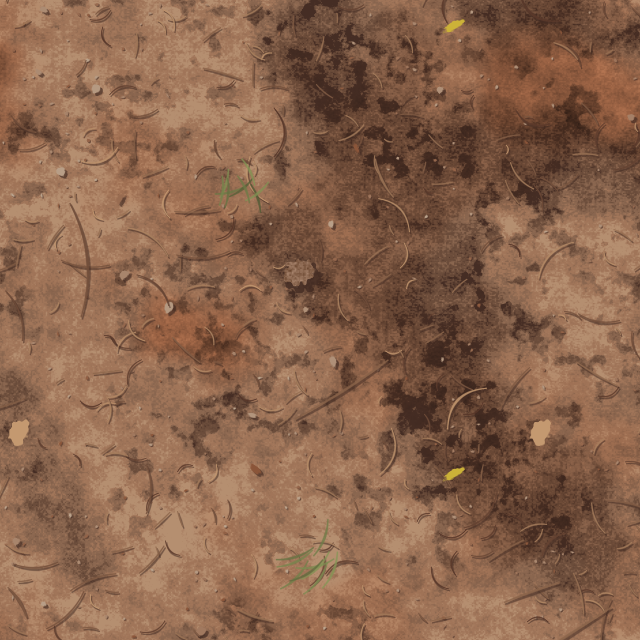
Write a WebGL 1 fragment shader that draws this texture.

```glsl
precision highp float;
// Dry sandy soil with charred bands, rusty clay patches, twigs, pebbles and grass.
uniform vec2 u_resolution;

const vec3 CHAR = vec3(0.27, 0.175, 0.14);
const vec3 UMBER = vec3(0.42, 0.30, 0.23);
const vec3 DUST = vec3(0.54, 0.40, 0.31);
const vec3 SAND = vec3(0.63, 0.46, 0.35);
const vec3 PALE = vec3(0.71, 0.56, 0.44);
const vec3 RUST = vec3(0.54, 0.33, 0.22);
const vec3 STRAW = vec3(0.77, 0.60, 0.44);
const vec3 BARK = vec3(0.33, 0.20, 0.15);
const vec3 GRASS = vec3(0.42, 0.47, 0.27);

float hash(vec2 p) {
  return fract(sin(dot(p, vec2(127.1, 311.7))) * 43758.5453);
}

vec2 hash2(vec2 p) {
  return vec2(hash(p), hash(p + 37.3));
}

float noise(vec2 p) {
  vec2 i = floor(p), f = fract(p);
  f = f * f * (3.0 - 2.0 * f);
  return mix(mix(hash(i), hash(i + vec2(1, 0)), f.x),
             mix(hash(i + vec2(0, 1)), hash(i + vec2(1, 1)), f.x), f.y);
}

float fbm(vec2 p) {
  float sum = 0.0, amp = 0.52;
  for (int i = 0; i < 5; i++) {
    sum += amp * noise(p);
    p = mat2(1.6, 1.2, -1.2, 1.6) * p + 7.1;
    amp *= 0.5;
  }
  return sum;
}

vec2 turn(vec2 p, float a) {
  float c = cos(a), s = sin(a);
  return vec2(c * p.x + s * p.y, c * p.y - s * p.x);
}

// Soft streak around the line from a to b.
float streak(vec2 p, vec2 a, vec2 b, float radius) {
  vec2 ab = b - a;
  float t = clamp(dot(p - a, ab) / dot(ab, ab), 0.0, 1.0);
  return 1.0 - smoothstep(0.25 * radius, radius, length(p - a - t * ab));
}

// Thin bent stroke, tapered at the ends; p is relative to its middle.
float stroke(vec2 p, float angle, float reach, float width, float bend, float px) {
  vec2 q = turn(p, angle);
  float x = clamp(q.x, -reach, reach);
  float d = length(q - vec2(x, bend * x * x));
  float w = width * (1.0 - 0.5 * abs(x) / reach);
  return 1.0 - smoothstep(max(w - px, 0.0), w + px, d);
}

float blob(vec2 p, float angle, vec2 size, float px) {
  vec2 q = turn(p, angle) / size;
  float edge = px / min(size.x, size.y);
  return 1.0 - smoothstep(1.0 - edge, 1.0 + edge, length(q) + 0.5 * (noise(q * 2.0 + p * 90.0) - 0.5));
}

// Twigs strewn over a jittered grid, each with a shadow.
vec3 strewTwigs(vec3 ground, vec2 p, float scale, float share, float width, float seed, float px) {
  vec2 home = floor(p * scale);
  for (int j = -1; j <= 1; j++) for (int i = -1; i <= 1; i++) {
    vec2 cell = home + vec2(i, j), id = cell + seed;
    vec2 q = p - (cell + hash2(id)) / scale;
    float pick = hash(id + 5.7), tint = hash(id + 9.1);
    float reach = mix(0.2, 0.75, pick / share) / scale;
    float angle = 6.283 * hash(id + 2.3), bend = (tint - 0.5) * 0.9 / reach;
    float present = step(pick, share);
    float shade = stroke(q + vec2(-0.002, 0.003), angle, reach, width * 1.4, bend, px);
    ground = mix(ground, CHAR, 0.55 * present * shade);
    float body = stroke(q, angle, reach, width, bend, px);
    ground = mix(ground, mix(BARK, STRAW, tint), 0.85 * present * body);
  }
  return ground;
}

vec3 strewPebbles(vec3 ground, vec2 p, float scale, float share, float seed, float px) {
  vec2 cell = floor(p * scale), id = cell + seed;
  vec2 q = p - (cell + 0.3 + 0.4 * hash2(id)) / scale;
  vec2 size = mix(vec2(0.08), vec2(0.24, 0.18), hash2(id + 4.0)) / scale;
  float angle = 6.283 * hash(id + 8.0), present = step(hash(id + 1.7), share);
  ground = mix(ground, CHAR, 0.7 * present * blob(q + vec2(-0.1, 0.1) / scale, angle, size, px));
  vec3 stone = mix(RUST, vec3(0.74, 0.65, 0.56), hash(id + 6.0));
  return mix(ground, stone, present * blob(q, angle, size, px));
}

vec3 growTuft(vec3 ground, vec2 p, float size, float seed, float px) {
  for (int i = 0; i < 9; i++) {
    vec2 id = vec2(float(i), seed);
    vec2 root = (hash2(id) - 0.5) * size * 1.4;
    float blade = stroke(p - root, 0.2 + 1.9 * hash(id + 3.0), size * 0.5, 0.0022, 6.0, px);
    ground = mix(ground, GRASS * (0.75 + 0.5 * hash(id + 6.0)), 0.8 * blade);
  }
  return ground;
}

vec3 soilRamp(float t) {
  vec3 c = mix(CHAR, UMBER, smoothstep(0.02, 0.27, t));
  c = mix(c, DUST, smoothstep(0.27, 0.50, t));
  c = mix(c, SAND, smoothstep(0.50, 0.70, t));
  return mix(c, PALE, smoothstep(0.70, 0.92, t));
}

void main() {
  vec2 p = gl_FragCoord.xy / u_resolution;
  float px = 0.8 / u_resolution.y;
  vec2 w = p + 0.16 * (vec2(fbm(p * 6.0), fbm(p * 6.0 + 31.0)) - 0.5);

  // Charred bands
  float band = streak(w, vec2(0.50, 0.90), vec2(0.62, 0.64), 0.15);
  band = max(band, streak(w, vec2(0.60, 0.70), vec2(0.76, 0.28), 0.14));
  band = max(band, streak(w, vec2(0.58, 0.80), vec2(1.0, 0.72), 0.13));
  band = max(band, 0.8 * streak(w, vec2(0.76, 0.28), vec2(1.0, 0.13), 0.17));
  band = max(band, 0.8 * streak(w, vec2(0.0, 0.35), vec2(0.13, 0.12), 0.09));
  band = max(band, 0.9 * streak(w, vec2(0.70, 1.0), vec2(1.0, 0.98), 0.09));
  band = max(band, streak(w, vec2(0.45, 0.64), vec2(0.50, 0.57), 0.07));

  // Rusty clay
  float clay = streak(w, vec2(0.82, 0.87), vec2(0.95, 0.86), 0.14);
  clay = max(clay, streak(w, vec2(0.0, 0.88), vec2(0.0, 0.80), 0.09));
  clay = max(clay, streak(w, vec2(0.30, 0.51), vec2(0.35, 0.49), 0.09));
  clay = max(clay, 0.4 * smoothstep(0.48, 0.68, fbm(p * 5.0 + 12.0)));

  // Soil tone: broad drift, crumbs, debris clumps, fine grain
  float clump = smoothstep(0.52, 0.68, fbm(p * 48.0)) * smoothstep(0.40, 0.60, fbm(p * 9.0 + 3.0));
  float grain = 0.5 * (noise(p * 260.0) + noise(p * 470.0 + 9.0)) - 0.5;
  float tone = 0.75 - 0.43 * band - 0.12 * clay - 0.38 * clump;
  tone += 0.45 * (fbm(p * 6.0 + 20.0) - 0.5) + 0.6 * (fbm(p * 34.0) - 0.5);
  tone += grain * mix(0.34, 0.48, band);
  vec3 color = soilRamp(tone);
  color = mix(color, RUST * (0.5 + 0.85 * tone), 0.8 * clay);

  // Scattered litter
  color = strewPebbles(color, p, 70.0, 0.06, 3.0, px);
  color = strewPebbles(color, p, 24.0, 0.04, 51.0, px);
  color = strewTwigs(color, p, 34.0, 0.20, 0.0012, 11.0, px);
  color = strewTwigs(color, p, 18.0, 0.16, 0.0015, 71.0, px);
  color = strewTwigs(color, p, 8.0, 0.16, 0.0021, 27.0, px);

  // Grass, a flat stone and fallen leaves
  color = growTuft(color, p - vec2(0.485, 0.13), 0.06, 1.0, px);
  color = growTuft(color, p - vec2(0.375, 0.72), 0.045, 2.0, px);
  color = mix(color, CHAR, 0.8 * blob(p - vec2(0.474, 0.567), 0.3, vec2(0.028, 0.022), px));
  color = mix(color, DUST + 0.3 * grain, blob(p - vec2(0.468, 0.575), 0.3, vec2(0.024, 0.019), px));
  color = mix(color, STRAW, blob(p - vec2(0.845, 0.325), 1.2, vec2(0.021, 0.014), px));
  color = mix(color, STRAW, blob(p - vec2(0.030, 0.325), 1.2, vec2(0.021, 0.014), px));
  color = mix(color, vec3(0.80, 0.70, 0.22), blob(p - vec2(0.71, 0.26), 0.5, vec2(0.017, 0.006), px));
  color = mix(color, vec3(0.80, 0.70, 0.22), blob(p - vec2(0.71, 0.96), 0.5, vec2(0.017, 0.006), px));

  gl_FragColor = vec4(color, 1.0);
}
```
